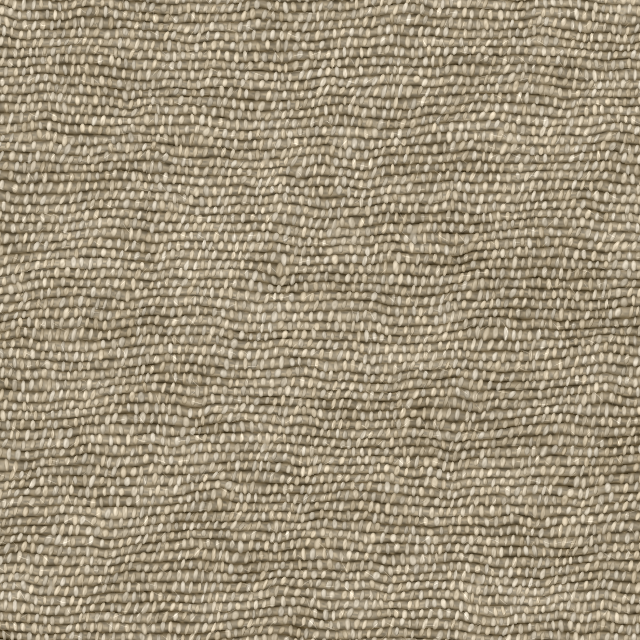
This texture is drawn by a Shadertoy shader. Its source:

```glsl
// Coarse natural linen: a plain weave of plump, fibrous, uneven yarns.
#define ROWS 66.0
#define BUMPS_PER_ROW 74.0
#define BUMP_SIZE vec2(0.35, 0.57)
#define SLANT 0.16
#define WANDER 0.30
#define FIBRE_STRENGTH 0.17
#define YARN_VARIATION 0.11
#define CONTRAST 1.0
#define LINEN vec3(0.628, 0.577, 0.484)
#define WARM_TINT vec3(0.025, 0.004, -0.03)

float hash(vec2 p) {
    vec3 q = fract(p.xyx * vec3(0.1031, 0.1030, 0.0973));
    q += dot(q, q.yzx + 33.33);
    return fract((q.x + q.y) * q.z);
}

vec2 hash2(vec2 p) {
    return vec2(hash(p), hash(p + 57.3));
}

float noise(vec2 p) {
    vec2 i = floor(p), f = fract(p);
    f = f * f * (3.0 - 2.0 * f);
    float low = mix(hash(i), hash(i + vec2(1, 0)), f.x);
    float high = mix(hash(i + vec2(0, 1)), hash(i + vec2(1, 1)), f.x);
    return mix(low, high, f.y);
}

// Scattered soft ellipses, one per grid cell, bent slightly along their length.
float flecks(vec2 p, vec2 size, float chance, float spread) {
    vec2 cell = floor(p);
    vec2 d = fract(p) - 0.5 - 0.2 * (hash2(cell) - 0.5);
    float angle = 1.4 + spread * (hash(cell + 11.0) - 0.5);
    float c = cos(angle), s = sin(angle);
    d = vec2(c * d.x + s * d.y, c * d.y - s * d.x);
    d.y += (hash(cell + 23.0) - 0.5) * d.x * d.x;
    float mask = 1.0 - smoothstep(0.35, 1.0, length(d / size));
    return mask * step(hash(cell + 37.0), chance);
}

// Raised warp bumps: x is coverage, y is tone, z is warmth.
vec3 warpBumps(vec2 p) {
    vec3 top = vec3(0.0);
    float highest = 0.0;
    float row = floor(p.y);
    for (int j = -1; j <= 1; j++) {
        float r = row + float(j);
        float shift = 0.5 * mod(r, 2.0);
        float column = floor(p.x - shift);
        for (int i = -1; i <= 1; i++) {
            vec2 id = vec2(column + float(i), r);
            vec2 jitter = hash2(id) - 0.5;
            vec2 d = p - id - vec2(shift, 0.0) - 0.5 - jitter * vec2(0.24, 0.22);
            d.x -= d.y * (SLANT + 0.35 * (hash(id + 7.0) - 0.5));
            vec2 size = BUMP_SIZE * (0.82 + 0.36 * hash2(id + 19.0));
            float dome = 1.0 - length(d / size);
            if (dome > highest) {
                highest = dome;
                float glow = mix(-0.05, 0.20, smoothstep(0.0, 0.65, dome));
                float side = 0.10 * (d.y - d.x);
                float shade = YARN_VARIATION * (hash(id + 41.0) - 0.5);
                top = vec3(smoothstep(0.0, 0.28, dome), glow + side + shade,
                           hash(id + 63.0) - 0.5);
            }
        }
    }
    return top;
}

// Weft yarns lying between the bumps, dark where neighbouring rows meet.
float weftTone(vec2 p) {
    float row = floor(p.y);
    float across = fract(p.y) - 0.5 + 0.16 * (noise(p * vec2(1.3, 1.0)) - 0.5);
    float roundness = max(cos(3.14159 * across), 0.0);
    float shade = noise(vec2(p.x * 0.35, row * 7.0)) - 0.5;
    return mix(-0.27, 0.03, roundness) + YARN_VARIATION * shade;
}

void mainImage(out vec4 fragColor, in vec2 fragCoord) {
    vec2 uv = fragCoord / iResolution.y;

    // Threads wander gently across the cloth.
    vec2 bend = vec2(sin(uv.y * 13.0 + 2.0 * sin(uv.x * 7.0)),
                     sin(uv.x * 9.0 + uv.y * 5.0) + 0.6 * sin(uv.x * 27.0 - uv.y * 19.0));
    vec2 p = uv * vec2(BUMPS_PER_ROW, ROWS) + WANDER * bend;
    p += 0.5 * (vec2(noise(p * 0.45), noise(p * 0.4 + 31.0)) - 0.5);

    // Weave, with fibres running along each yarn.
    vec3 bump = warpBumps(p);
    float weftFibre = noise(vec2(p.x * 2.2 + p.y, p.y * 5.0)) - 0.5;
    float warpFibre = noise(vec2(p.x * 5.0 - p.y * 1.6, p.y * 2.4)) - 0.5;
    float weft = weftTone(p) + FIBRE_STRENGTH * weftFibre;
    float warp = bump.y + FIBRE_STRENGTH * warpFibre;
    float tone = mix(weft, warp, bump.x);

    // Uneven rows and broad mottling.
    tone += 0.07 * (noise(vec2(uv.x * 6.0, floor(p.y) * 3.7)) - 0.5);
    tone += 0.06 * (noise(uv * vec2(9.0, 16.0)) - 0.5);

    // Stray hairs and a few pale slubs.
    tone += 0.12 * flecks(uv * 34.0 + 0.3 * bend, vec2(0.38, 0.045), 0.4, 6.0);
    tone += 0.10 * flecks(uv * 47.0 + 9.4, vec2(0.36, 0.055), 0.35, 6.0);
    float slub = flecks(uv * 9.0 + 3.7, vec2(0.12, 0.06), 0.12, 1.0);
    tone = mix(tone, 0.13 + 0.5 * FIBRE_STRENGTH * warpFibre, 0.75 * slub);

    float warmth = mix(weftFibre, bump.z, bump.x);
    vec3 colour = LINEN + CONTRAST * tone + WARM_TINT * warmth;
    fragColor = vec4(clamp(colour, 0.0, 1.0), 1.0);
}
```
